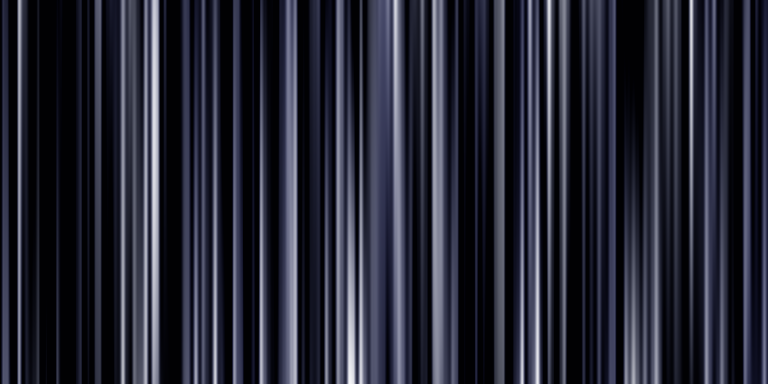
Write a WebGL 2 fragment shader that draws this pattern.

```glsl
#version 300 es
precision highp float;

uniform vec2 u_resolution;
out vec4 fragColor;

// Integer hash of a cell and a layer seed, giving 0 to 1
float hash(ivec2 cell, int seed) {
    uint h = uint(cell.x) * 1597334677u ^ uint(cell.y) * 3812015801u ^ uint(seed) * 2798796415u;
    h = (h ^ (h >> 16)) * 2246822519u;
    h = (h ^ (h >> 13)) * 3266489917u;
    h ^= h >> 16;
    return float(h >> 8) / 16777216.0;
}

// Brightness of one column, drifting slowly along its height
float columnLevel(int column, float y, int seed) {
    float drift = y * 0.45 + 8.0 * hash(ivec2(column, 99), seed);
    int row = int(floor(drift));
    return mix(hash(ivec2(column, row), seed),
               hash(ivec2(column, row + 1), seed),
               smoothstep(0.0, 1.0, fract(drift)));
}

// Smooth blend between neighbouring columns
float streaks(vec2 p, float frequency, int seed) {
    float x = p.x * frequency;
    int column = int(floor(x));
    return mix(columnLevel(column, p.y, seed),
               columnLevel(column + 1, p.y, seed),
               smoothstep(0.0, 1.0, fract(x)));
}

void main() {
    vec2 p = gl_FragCoord.xy / u_resolution.y;

    // Fine lines grouped by wider bands and dark gaps
    float density = 0.45 * streaks(p, 100.0, 1)
                  + 0.30 * streaks(p, 37.0, 2)
                  + 0.25 * streaks(p, 11.0, 3);
    float light = pow(clamp((density - 0.43) / 0.4, 0.0, 1.0), 1.5);

    // Cool tint, strongest in the midtones
    float blueGamma = mix(0.70, 0.86, streaks(p, 20.0, 4));
    vec3 color = pow(vec3(light), vec3(1.0, 0.97, blueGamma));
    color += vec3(0.002, 0.002, 0.012) * (1.0 - light);

    fragColor = vec4(color, 1.0);
}
```
